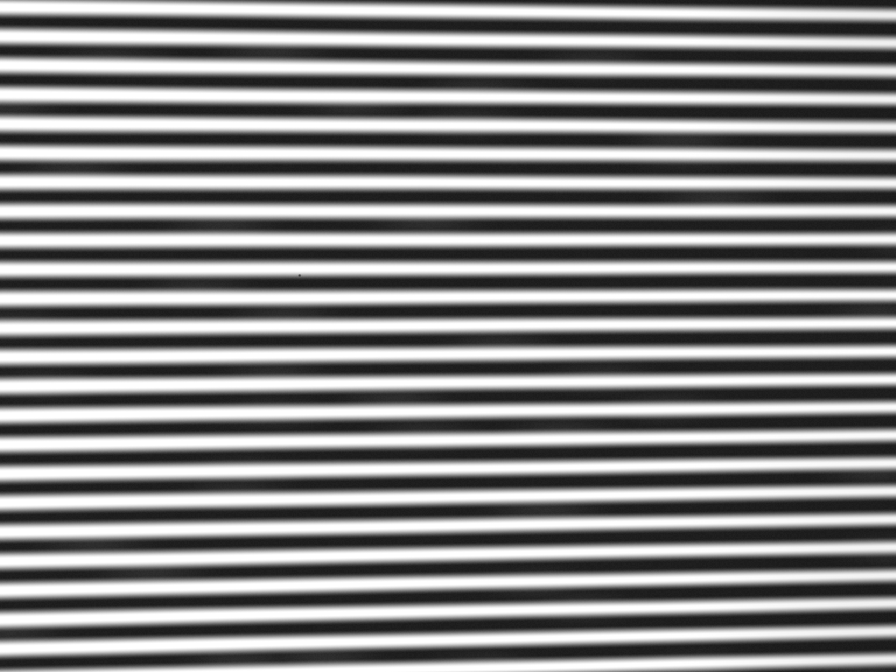
Reproduce this pattern procedurally as a WebGL 1 fragment shader.

```glsl
precision highp float;

uniform vec2 u_resolution;

// Stripe layout, in canvas heights measured down from the top edge
const float FIRST_LEFT = 0.0106;    // centre of the first bright stripe
const float FIRST_RIGHT = 0.0226;
const float PERIOD_LEFT = 0.0434;   // stripes converge toward the right
const float PERIOD_RIGHT = 0.04167;

// Stripe profile, in periods from the bright centre
const float EDGE_LEFT = 0.257;      // bright half width
const float EDGE_RIGHT = 0.203;
const float BLUR = 0.182;           // half width of the soft edge
const float WOBBLE = 0.006;

// Tones
const float DARK = 0.118;
const float LIGHT = 1.0;
const float CORNER_FADE = 0.07;

// Wear
const vec2 SMUDGE_CELLS = vec2(7.0, 24.0);
const float SMUDGE_SHARE = 0.16;
const float SMUDGE_LIFT = 0.06;
const float GRAIN_ROWS = 576.0;
const float GRAIN = 0.018;
const vec2 SPECK = vec2(0.446, 0.410);
const float SPECK_RADIUS = 0.0016;

float hash(vec2 p) {
  vec3 q = fract(vec3(p.xyx) * 0.1031);
  q += dot(q, q.yzx + 33.33);
  return fract((q.x + q.y) * q.z);
}

// Layered sines: slight unevenness along and between stripes
float wobble(vec2 p) {
  return sin(p.x * 5.3 + p.y * 19.0) * 0.6 + sin(p.x * 11.7 - p.y * 43.0) * 0.4;
}

// Cellular noise: soft blots around a sparse choice of cell points
float smudges(vec2 p) {
  vec2 cell = floor(p);
  float sum = 0.0;
  for (int j = -1; j <= 1; j++) {
    for (int i = -1; i <= 1; i++) {
      vec2 id = cell + vec2(float(i), float(j));
      vec2 point = id + vec2(hash(id + 3.7), hash(id + 9.2));
      float present = step(1.0 - SMUDGE_SHARE, hash(id + 21.4));
      float blot = 1.0 - smoothstep(0.0, 0.8, length(p - point));
      sum = max(sum, present * blot);
    }
  }
  return sum;
}

// Coverage of the bright stripe, 0 in the dark gaps and 1 at its core
float stripes(vec2 p, float across) {
  float first = mix(FIRST_LEFT, FIRST_RIGHT, across);
  float period = mix(PERIOD_LEFT, PERIOD_RIGHT, across);
  float phase = (p.y - first) / period + WOBBLE * wobble(p);
  float d = abs(fract(phase + 0.5) - 0.5);
  float edge = mix(EDGE_LEFT, EDGE_RIGHT, across);
  float soft = max(BLUR, 0.7 / (u_resolution.y * period));
  return 1.0 - smoothstep(edge - soft, edge + soft, d);
}

void main() {
  vec2 uv = gl_FragCoord.xy / u_resolution;
  vec2 p = vec2(gl_FragCoord.x / u_resolution.y, 1.0 - uv.y);

  float bright = stripes(p, uv.x);
  float tone = mix(DARK, LIGHT, bright);

  // Dim the right-hand corners
  float corner = smoothstep(0.75, 1.0, uv.x) * abs(2.0 * uv.y - 1.0);
  tone *= 1.0 - CORNER_FADE * corner;

  // Faint smudges show in the dark gaps only
  tone += SMUDGE_LIFT * smudges(p * SMUDGE_CELLS) * (1.0 - bright);

  // Fine grain, weakest in the saturated whites
  float grain = hash(floor(p * GRAIN_ROWS)) - 0.5;
  tone += GRAIN * grain * (1.0 - 0.8 * bright);

  // Single dust speck
  float pixel = 1.0 / u_resolution.y;
  float speck = 1.0 - smoothstep(SPECK_RADIUS - pixel, SPECK_RADIUS + pixel, distance(p, SPECK));
  tone = mix(tone, DARK, 0.7 * speck);

  gl_FragColor = vec4(vec3(clamp(tone, 0.0, 1.0)), 1.0);
}
```
